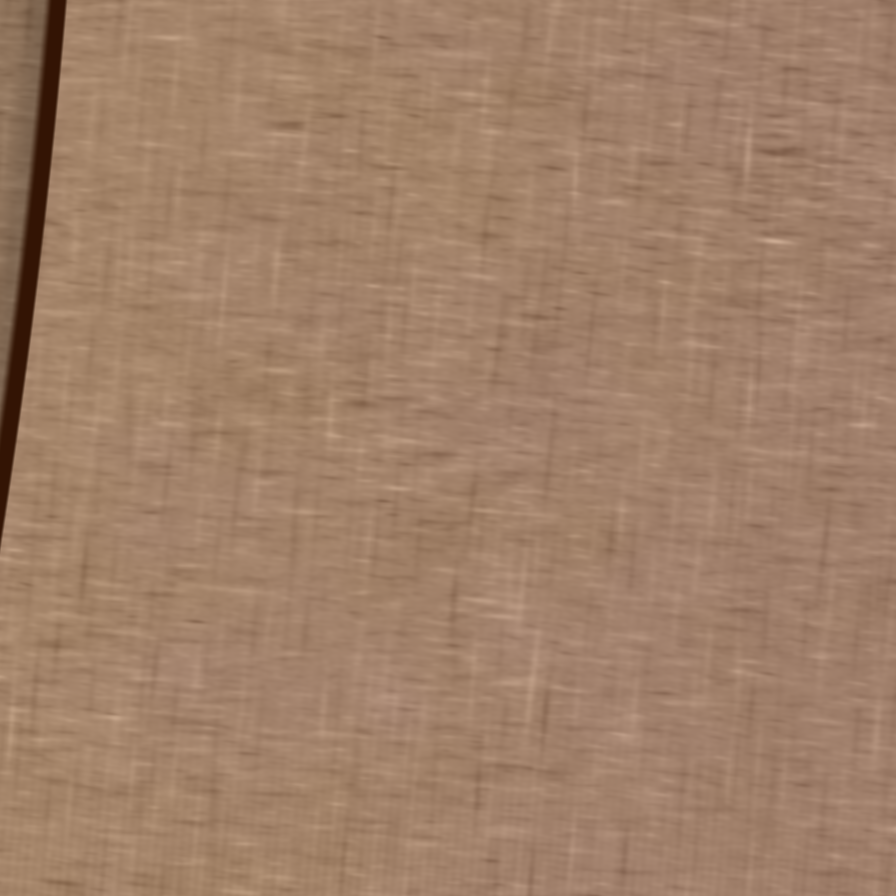
Write a Shadertoy shader that draws this texture.

```glsl
const vec3 CLOTH_WARM = vec3(0.645, 0.520, 0.412);
const vec3 CLOTH_ROSE = vec3(0.624, 0.495, 0.415);
const vec3 GAP_COLOR = vec3(0.20, 0.08, 0.015);
const vec3 THREAD_TINT = vec3(1.0, 1.0, 0.96);

const float WEAVE_TILT = 0.085;
const vec2 SLUB_CELLS = vec2(20.0, 135.0);
const vec2 FLECK_CELLS = vec2(46.0, 190.0);
const vec2 WARP_CELLS = vec2(105.0, 11.0);
const vec2 GRAIN_CELLS = vec2(120.0, 210.0);
const float SLUB_GAIN = 0.030;
const float FLECK_GAIN = 0.024;
const float WARP_GAIN = 0.022;
const float GRAIN_GAIN = 0.012;
const float BLOTCH_GAIN = 0.016;
const float RIB_COUNT = 105.0;
const float RIB_GAIN = 0.006;

const float GAP_WIDTH = 0.015;
const float GAP_SOFTNESS = 0.011;
const float EDGE_SOFTNESS = 0.0022;

vec3 hash3(vec2 cell) {
    vec3 h = fract(cell.xyx * vec3(0.1031, 0.1030, 0.0973));
    h += dot(h, h.yxz + 33.33);
    return fract((h.xxy + h.yzz) * h.zyx);
}

// Cellular noise: soft signed spots, stretched by the scale of p
float spots(vec2 p) {
    vec2 base = floor(p);
    float sum = 0.0;
    for (int j = -1; j <= 1; j++) {
        for (int i = -1; i <= 1; i++) {
            vec2 cell = base + vec2(i, j);
            vec3 h = hash3(cell + 200.0);
            vec2 d = p - cell - h.xy;
            float falloff = max(1.0 - dot(d, d), 0.0);
            sum += (2.0 * h.z - 1.0) * falloff * falloff * falloff;
        }
    }
    return sum;
}

// Keeps weak threads faint and lets the strong ones stand out
float accent(float v) {
    return v * (0.55 + 0.9 * abs(v));
}

// Brightness of the woven threads
float weave(vec2 q, float vigor) {
    float slub = accent(spots(q * SLUB_CELLS));
    float fleck = accent(spots(q * FLECK_CELLS + 37.0));
    float warp = accent(spots(q * WARP_CELLS + 71.0));
    float grain = spots(q * GRAIN_CELLS + 13.0);
    float ribs = sin(6.2832 * RIB_COUNT * q.x) * smoothstep(0.3, 0.0, q.y);
    return vigor * (SLUB_GAIN * slub + FLECK_GAIN * fleck)
        + WARP_GAIN * warp + GRAIN_GAIN * grain + RIB_GAIN * ribs;
}

// Horizontal position of the folded edge at height y
float foldEdge(float y) {
    float drop = 1.0 - y;
    return 0.074 - 0.084 * drop - 0.061 * drop * drop;
}

void mainImage(out vec4 fragColor, in vec2 fragCoord) {
    vec2 uv = fragCoord / iResolution.y;

    // Tilted thread directions with a slight waviness
    float c = cos(WEAVE_TILT), s = sin(WEAVE_TILT);
    vec2 q = vec2(c * uv.x - s * uv.y, s * uv.x + c * uv.y);
    q.y += 0.003 * sin(7.0 * q.x + 3.0 * q.y);

    // Broad colour drift and uneven weave strength
    float blotch = spots(q * vec2(5.0, 6.0) + 5.0);
    float patches = spots(q * vec2(13.0, 17.0) + 91.0);
    float rosy = clamp(uv.x * 1.1 - 0.05 + 0.5 * blotch + 0.25 * patches, 0.0, 1.0);
    float vigor = 1.0 + 0.5 * spots(q * 4.0 + 53.0);
    vec3 color = mix(CLOTH_WARM, CLOTH_ROSE, rosy);
    color += BLOTCH_GAIN * (0.6 * blotch + 0.8 * patches);
    color += THREAD_TINT * weave(q, vigor);

    // Shaded cloth left of the fold, light rim on its right
    float side = uv.x - foldEdge(uv.y);
    float behind = 1.0 - smoothstep(-EDGE_SOFTNESS, EDGE_SOFTNESS, side);
    color *= mix(1.0, 0.88 - 0.12 * smoothstep(-0.06, -0.02, side), behind);
    color += vec3(0.008, 0.004, 0.012) * exp(-max(side, 0.0) * 90.0) * (1.0 - behind);

    // Dark gap: soft on the left, crisp on the right
    float gap = behind * smoothstep(-GAP_WIDTH - GAP_SOFTNESS, -GAP_WIDTH, side);
    color = mix(color, GAP_COLOR, gap);

    fragColor = vec4(color, 1.0);
}
```
